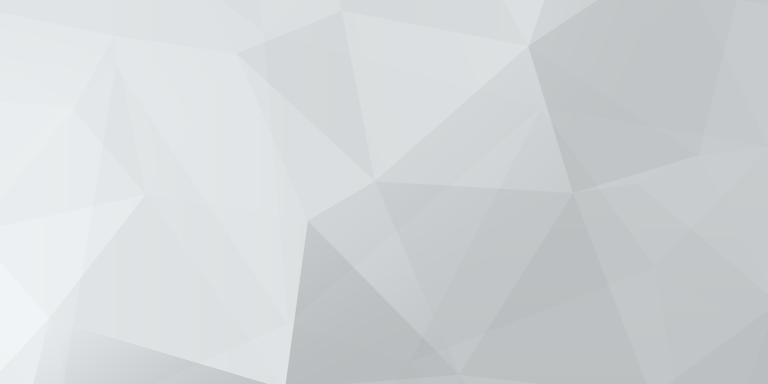
Give the GLSL for this background, as a WebGL 2 fragment shader.

```glsl
#version 300 es
precision highp float;
// Pale grey low-poly backdrop: large soft facets, bright at left, darker at lower right.

uniform vec2 u_resolution;
out vec4 fragColor;

// Mesh sizes are in canvas heights
const float FACET_SIZE = 0.40;
const float OVERLAY_SIZE = 0.53;
const float JITTER = 0.86;
const float MESH_ANGLE = 0.55;
const float FACET_CONTRAST = 0.042;
const float OVERLAY_CONTRAST = 0.016;
const float INNER_GRADIENT = 0.30;   // 0 = flat facets, 1 = smooth shading

const float TONE_BRIGHT = 0.918;
const float TONE_MIDDLE = 0.840;
const float TONE_SHADE = 0.772;
const float TONE_DEEP = 0.742;
const vec3 COOL_TINT = vec3(0.0, 0.013, 0.020);

float hash(vec2 p) {
    return fract(sin(dot(p, vec2(127.1, 311.7))) * 43758.5453);
}

vec2 meshVertex(vec2 cell, float seed) {
    vec2 random = vec2(hash(cell + seed), hash(cell + seed + 37.4));
    return cell + 0.5 + JITTER * (random - 0.5);
}

// Distance to the line through a and b, positive on its left
float sideDistance(vec2 p, vec2 a, vec2 b) {
    vec2 edge = b - a;
    vec2 rel = p - a;
    return (edge.x * rel.y - edge.y * rel.x) / max(length(edge), 1e-4);
}

// Smoothed coverage of a triangle of either winding
float triangleCoverage(vec2 p, vec2 a, vec2 b, vec2 c, float blur) {
    float winding = sideDistance(c, a, b) < 0.0 ? -1.0 : 1.0;
    float inside = min(winding * sideDistance(p, a, b),
                   min(winding * sideDistance(p, b, c),
                       winding * sideDistance(p, c, a)));
    return smoothstep(-blur, blur, inside);
}

// Jittered triangle mesh: returns the facet centre (xy) and its random value (z)
vec3 facetMesh(vec2 p, float size, float seed) {
    float blur = 0.8 / (u_resolution.y * size);
    float s = sin(MESH_ANGLE + seed);
    float c = cos(MESH_ANGLE + seed);
    mat2 turn = mat2(c, s, -s, c);
    vec2 q = turn * p / size;
    vec3 sum = vec3(0.0);
    float total = 1e-5;

    for (int j = -1; j <= 0; j++) {
        for (int i = -1; i <= 0; i++) {
            vec2 cell = floor(q) + vec2(i, j);
            vec2 v0 = meshVertex(cell, seed);
            vec2 v1 = meshVertex(cell + vec2(1, 0), seed);
            vec2 v2 = meshVertex(cell + vec2(1, 1), seed);
            vec2 v3 = meshVertex(cell + vec2(0, 1), seed);

            // Split each quad along its shorter diagonal
            bool split02 = distance(v0, v2) < distance(v1, v3);
            vec2 a = split02 ? v0 : v1;
            vec2 b = split02 ? v2 : v3;
            for (int k = 0; k < 2; k++) {
                vec2 tip = split02 ? (k == 0 ? v1 : v3) : (k == 0 ? v2 : v0);
                float weight = triangleCoverage(q, a, b, tip, blur);
                float random = hash(cell + seed + 11.3 + 5.7 * float(k));
                sum += weight * vec3((a + b + tip) / 3.0, random);
                total += weight;
            }
        }
    }
    sum /= total;
    return vec3(transpose(turn) * sum.xy * size, sum.z);
}

// Broad lighting over the canvas, uv from 0 to 1
float lightField(vec2 uv) {
    float lit = mix(TONE_BRIGHT, TONE_MIDDLE, smoothstep(0.0, 0.47, uv.x));
    lit -= 0.035 * smoothstep(0.7, 1.0, uv.y) * (1.0 - smoothstep(0.1, 0.4, uv.x));
    lit += 0.020 * smoothstep(0.5, 0.9, uv.y) * smoothstep(0.45, 0.7, uv.x);
    float shade = mix(TONE_DEEP, TONE_SHADE, smoothstep(0.0, 0.6, uv.y));
    float shadowEdge = 0.30 + 0.90 * uv.y - 0.38 * uv.y * uv.y;
    return mix(lit, shade, smoothstep(-0.13, 0.06, uv.x - shadowEdge));
}

void main() {
    vec2 p = gl_FragCoord.xy / u_resolution.y;
    vec2 canvas = vec2(u_resolution.x / u_resolution.y, 1.0);

    // Main facets, then a faint translucent mesh across them
    vec3 facet = facetMesh(p, FACET_SIZE, 3.0);
    vec3 overlay = facetMesh(p, OVERLAY_SIZE, 8.2);

    float tone = lightField(mix(facet.xy, p, INNER_GRADIENT) / canvas);
    tone += FACET_CONTRAST * (facet.z - 0.5);
    tone += OVERLAY_CONTRAST * (overlay.z - 0.5);
    fragColor = vec4(clamp(tone + COOL_TINT, 0.0, 1.0), 1.0);
}
```
